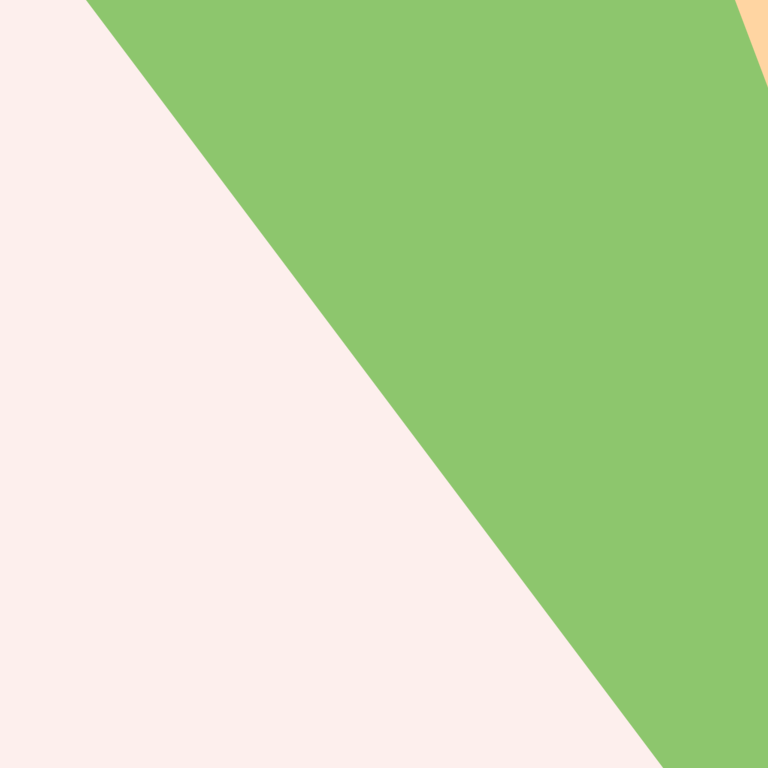
Reproduce this background procedurally as a Shadertoy shader.

```glsl
// Flat diagonal colour blocks: a pale rose field, a broad green band
// and a small peach corner. Each block is a half-plane given by two points
// on its edge, layered back to front with antialiased coverage.

const vec3 ROSE  = vec3(0.993, 0.938, 0.930);
const vec3 GREEN = vec3(0.553, 0.776, 0.427);
const vec3 PEACH = vec3(1.000, 0.835, 0.635);

// Signed distance to the line from a to b, positive on its left.
float lineDistance(vec2 p, vec2 a, vec2 b) {
    vec2 along = normalize(b - a);
    return dot(p - a, vec2(-along.y, along.x));
}

// Blend a half-plane over the base with an edge of the given width.
vec3 paintHalfPlane(vec3 base, vec3 paint, float dist, float edgeWidth) {
    float coverage = smoothstep(-edgeWidth, edgeWidth, dist);
    return mix(base, paint, coverage);
}

void mainImage(out vec4 fragColor, in vec2 fragCoord) {
    vec2 uv = fragCoord / iResolution.xy;
    float edgeWidth = 0.85 / min(iResolution.x, iResolution.y);

    // Edges run from the top of the canvas down to the right.
    float band = lineDistance(uv, vec2(0.112, 1.0), vec2(0.8635, 0.0));
    float corner = lineDistance(uv, vec2(0.957, 1.0), vec2(1.0, 0.886));

    vec3 color = paintHalfPlane(ROSE, GREEN, band, edgeWidth);
    color = paintHalfPlane(color, PEACH, corner, edgeWidth);

    fragColor = vec4(color, 1.0);
}
```
